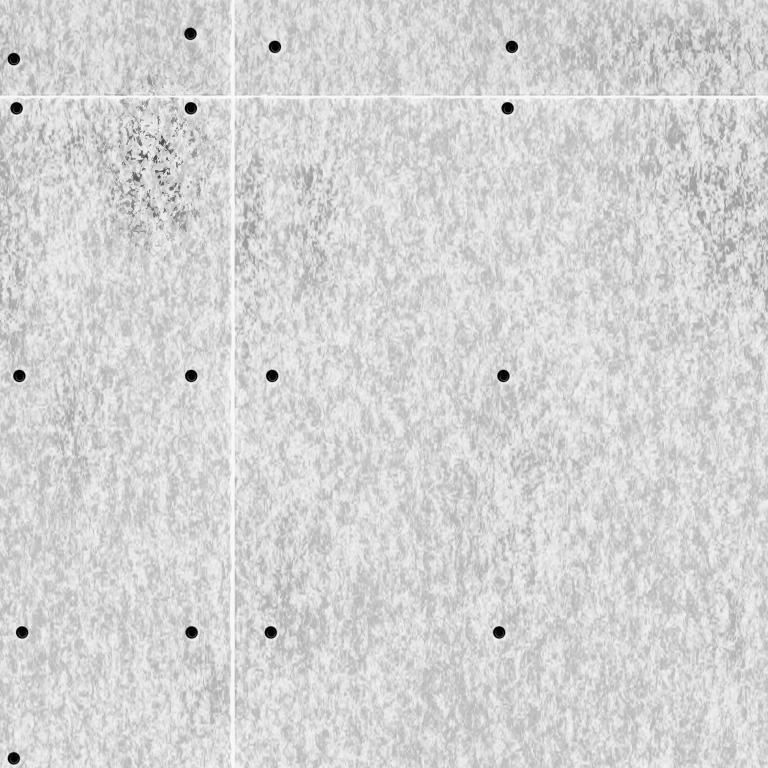
This texture is drawn by a Shadertoy shader. Its source:

```glsl
// Cast concrete wall: pale streaky grain, darker weathered stains, two bright
// panel seams and rows of round tie holes. Periodic value noise drives the
// surface, so the whole tile wraps seamlessly; holes are set out on a loose grid.

const float SEAM_X = 0.3030;
const float SEAM_Y = 0.8737;
const float HOLE_RADIUS = 0.0080;
const vec3 PALE = vec3(0.914);
const vec3 SEAM_COLOR = vec3(0.97);
const vec3 HOLE_COLOR = vec3(0.015);

// Stains: centre in xy, extent in zw.
const int STAIN_COUNT = 11;
const vec4 STAINS[STAIN_COUNT] = vec4[](
    vec4(0.09, 0.82, 0.06, 0.07), vec4(0.325, 0.68, 0.025, 0.15),
    vec4(0.41, 0.73, 0.03, 0.10), vec4(0.94, 0.75, 0.10, 0.15),
    vec4(0.67, 0.33, 0.08, 0.12), vec4(0.36, 0.25, 0.06, 0.11),
    vec4(0.27, 0.10, 0.04, 0.08), vec4(0.10, 0.44, 0.04, 0.09),
    vec4(0.00, 0.65, 0.04, 0.12), vec4(0.90, 0.93, 0.12, 0.04),
    vec4(0.95, 0.19, 0.03, 0.08));
const vec4 PITTED_AREA = vec4(0.205, 0.785, 0.065, 0.10);

float hash(vec2 p) {
    return fract(sin(dot(p, vec2(12.9898, 78.233))) * 43758.5453);
}

// Value noise that wraps after one tile of "cells" cells.
float noise(vec2 uv, vec2 cells, float seed) {
    vec2 p = uv * cells;
    vec2 i = floor(p), f = fract(p);
    f = f * f * (3.0 - 2.0 * f);
    vec2 a = mod(i, cells) + seed;
    vec2 b = mod(i + 1.0, cells) + seed;
    return mix(mix(hash(a), hash(vec2(b.x, a.y)), f.x),
               mix(hash(vec2(a.x, b.y)), hash(b), f.x), f.y);
}

float fbm(vec2 uv, vec2 cells, float seed, float gain) {
    float sum = 0.0, weight = 1.0, total = 0.0;
    for (int i = 0; i < 3; i++) {
        sum += weight * noise(uv, cells, seed + float(i) * 17.3);
        total += weight;
        weight *= gain;
        cells *= 2.0;
    }
    return sum / total;
}

// Soft elliptical patch, wrapped around the tile.
float patchMask(vec2 uv, vec4 area) {
    vec2 d = uv - area.xy;
    d = (d - round(d)) / area.zw;
    return exp(-dot(d, d));
}

vec3 concrete(vec2 uv) {
    float stain = 0.0;
    for (int i = 0; i < STAIN_COUNT; i++) stain = max(stain, patchMask(uv, STAINS[i]));
    stain *= mix(0.35, 1.0, smoothstep(0.3, 0.7, uv.y));   // heavier near the top
    float pitted = patchMask(uv, PITTED_AREA);

    // A slight warp hides the noise lattice
    vec2 warp = vec2(noise(uv, vec2(70.0, 50.0), 13.0), noise(uv, vec2(60.0, 80.0), 29.0));
    vec2 p = uv + 0.006 * (warp - 0.5);

    float mottle = fbm(p, vec2(128.0, 68.0), 3.1, 1.15);
    float clouds = fbm(p, vec2(9.0, 6.0), 41.7, 0.8);
    float streaks = fbm(uv + 0.25 * (p - uv), vec2(90.0, 11.0), 9.4, 1.0);
    float wear = mottle + 0.16 * (clouds - 0.5) + 0.36 * (streaks - 0.5) + 0.05 * stain;

    float tone = -0.145 * smoothstep(0.24, 0.76, wear);
    tone -= 0.14 * (0.12 + stain) * smoothstep(0.50, 0.78, wear);
    float pits = fbm(p, vec2(170.0, 135.0), 71.2, 0.8) + 0.10 * (streaks - 0.5);
    tone -= 0.48 * pitted * smoothstep(0.56, 0.74, pits);
    tone += 0.065 * (noise(uv, vec2(410.0, 330.0), 23.8) - 0.5);
    tone -= 0.02 * step(SEAM_Y, uv.y);   // upper panel is greyer
    return PALE + tone;
}

// Bright, slightly ragged joint at a signed distance from its centre line.
vec3 addSeam(vec3 color, float dist, float halfWidth, float ragged, float aa) {
    float d = abs(dist + 0.0016 * (ragged - 0.5));
    float width = halfWidth * (0.65 + 0.7 * ragged);
    color += 0.06 * exp(-d / 0.006);
    color -= 0.12 * ragged * smoothstep(0.002, 0.0, abs(dist - halfWidth * 1.7));
    return mix(color, SEAM_COLOR, 1.0 - smoothstep(width - aa, width + aa, d));
}

// Recessed hole with a pale rim below and a faint inner ring.
vec3 addHole(vec3 color, vec2 d, float aa) {
    float r = length(d);
    float rim = length(d + vec2(-0.0008, 0.0022));
    color = mix(color, vec3(0.95), 0.6 * (1.0 - smoothstep(HOLE_RADIUS, HOLE_RADIUS + 0.003, rim)));
    color = mix(color, HOLE_COLOR, 1.0 - smoothstep(HOLE_RADIUS - aa, HOLE_RADIUS + aa, r));
    float ring = abs(length(d + vec2(-0.0006, 0.001)) - 0.0050);
    return color + 0.25 * smoothstep(0.0014, 0.0, ring) * smoothstep(0.005, -0.005, d.y);
}

void mainImage(out vec4 fragColor, in vec2 fragCoord) {
    vec2 uv = fragCoord / iResolution.xy;
    float aa = 0.8 / min(iResolution.x, iResolution.y);
    vec3 color = concrete(uv);

    // Panel seams
    color = addSeam(color, uv.y - SEAM_Y, 0.0017, noise(uv, vec2(90.0, 1.0), 5.0), aa);
    color = addSeam(color, uv.x - SEAM_X, 0.0024, noise(uv, vec2(1.0, 80.0), 8.0), aa);

    // Tie holes: columns drift row by row, the top row is staggered
    vec4 columns = vec4(0.0180, 0.2480, 0.3580, 0.6665);
    vec4 drift = vec4(0.0036, 0.0005, -0.0018, -0.0055);
    vec4 stagger = vec4(-0.016, 0.017, 0.0, 0.0);
    vec4 rows = vec4(0.9390, 0.8590, 0.5105, 0.1765);
    for (int row = 0; row < 5; row++) {
        for (int col = 0; col < 4; col++) {
            if ((row == 1 && col == 2) || (row == 4 && col > 0)) continue;
            vec2 centre = vec2(columns[col] + drift[col] * float(row % 4),
                               row < 4 ? rows[row] : 0.0125);
            if (row == 0) centre.y += stagger[col];
            vec2 d = uv - centre;
            color = addHole(color, d - round(d), aa);
        }
    }
    fragColor = vec4(clamp(color, 0.0, 1.0), 1.0);
}
```
